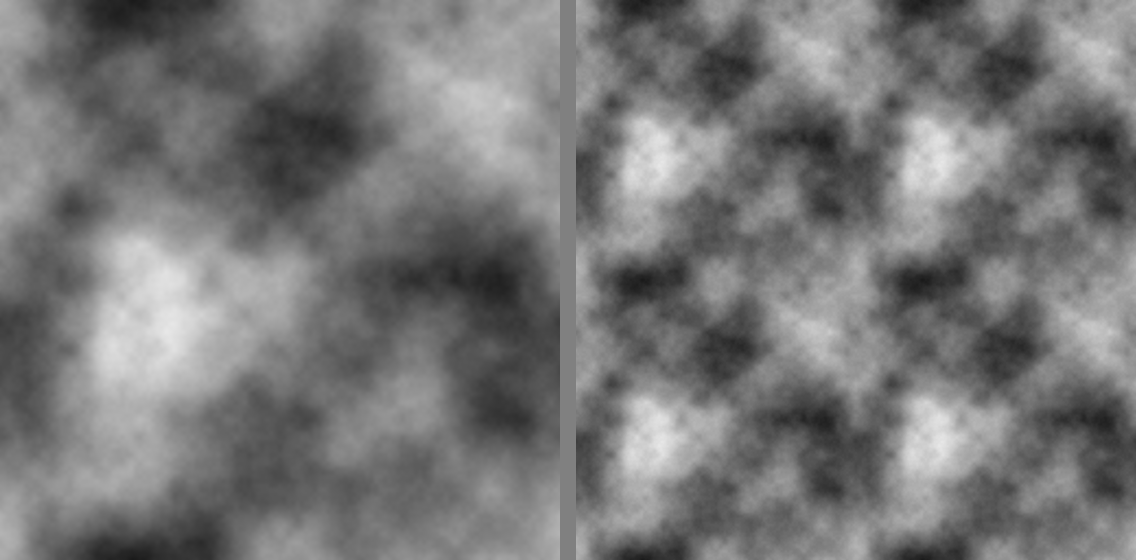
Left: one tile. Right: repeated 2 by 2.
Give the GLSL for this texture, as a Shadertoy shader.

```glsl
// Soft grey clouds: six octaves of wrapping value noise are summed, each twice
// as fine and half as strong as the one before. Every octave has a whole number
// of cells per canvas, and its cell values are an evenly spread shuffle.

#define BASE_CELLS_LOG2 2   // coarsest octave has 2^2 cells per side
#define OCTAVES 6
#define GAIN 0.5            // strength ratio of successive octaves
#define MEAN_GREY 0.466
#define CONTRAST 1.22
#define SEED 1571u
#define MIX_ROUNDS 4

// Shuffles the cells of a wrapped grid of 2^bits per side, giving each its own level in 0..1
float cellLevel(ivec2 cell, int bits) {
    int last = (1 << bits) - 1;
    uint mask = (1u << uint(2 * bits)) - 1u;
    uint k = uint((cell.x & last) + ((cell.y & last) << bits));
    for (int i = 0; i < MIX_ROUNDS; i++) {
        k = (k * 31765u + SEED) & mask;   // carries low bits upwards
        k ^= k >> uint(bits);             // folds high bits down
    }
    return (float(k) + 0.5) / float(mask + 1u);
}

// Smoothly interpolated noise that repeats once per canvas
float valueNoise(vec2 uv, int bits) {
    vec2 p = uv * float(1 << bits);
    ivec2 cell = ivec2(floor(p));
    vec2 t = fract(p);
    t = t * t * (3.0 - 2.0 * t);
    float lower = mix(cellLevel(cell, bits), cellLevel(cell + ivec2(1, 0), bits), t.x);
    float upper = mix(cellLevel(cell + ivec2(0, 1), bits), cellLevel(cell + ivec2(1, 1), bits), t.x);
    return mix(lower, upper, t.y);
}

// Sum of octaves, centred on zero
float clouds(vec2 uv) {
    float sum = 0.0;
    float strength = 0.5;
    for (int i = 0; i < OCTAVES; i++) {
        sum += strength * (valueNoise(uv, BASE_CELLS_LOG2 + i) - 0.5);
        strength *= GAIN;
    }
    return sum;
}

void mainImage(out vec4 fragColor, in vec2 fragCoord) {
    vec2 uv = fragCoord / iResolution.xy;
    float grey = MEAN_GREY + CONTRAST * clouds(uv);
    fragColor = vec4(vec3(clamp(grey, 0.0, 1.0)), 1.0);
}
```
